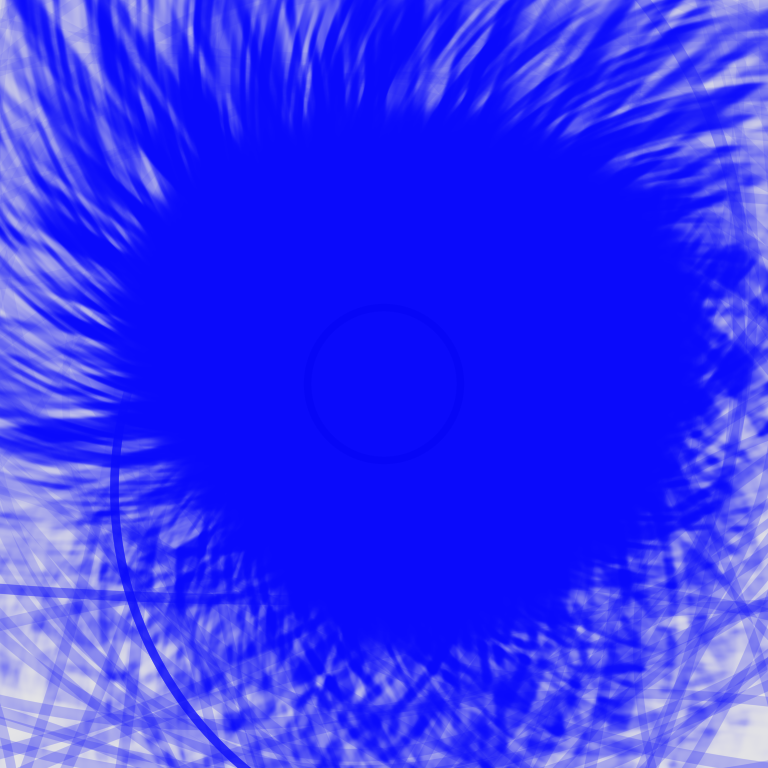
Give the GLSL for this background, as a WebGL 1 fragment shader.

```glsl
precision highp float;
// A dense blue tangle of translucent strokes around a solid, uneven core on pale grey.
// Optical density is summed from a polar falloff, fine crossing streak noise and hashed
// arcs, then turned into opacity with an exponential; a faint ring marks the centre.

uniform vec2 u_resolution;

const vec3 PAPER = vec3(0.90, 0.90, 0.90);
const vec3 INK = vec3(0.04, 0.04, 0.985);
const vec3 RING_INK = vec3(0.025, 0.025, 0.97);
const vec2 CENTRE = vec2(0.5, 0.5);
const float TAU = 6.28318;
const float EDGE_DENSITY = 4.0;     // density at the rim of the core
const float STREAK_CONTRAST = 6.0;
const float STROKE_DENSITY = 0.24;
const int STROKE_COUNT = 88;
const float RING_RADIUS = 0.0995;
const float RING_HALF_WIDTH = 0.005;
const vec2 ARC_CENTRE = vec2(0.621, 0.362);
const float ARC_RADIUS = 0.472;
const vec2 RIGHT_ARC_CENTRE = vec2(0.36, 0.62);
const float RIGHT_ARC_RADIUS = 0.61;

float hash(vec2 p) {
  vec3 q = fract(vec3(p.xyx) * 0.1031);
  q += dot(q, q.yzx + 33.33);
  return fract((q.x + q.y) * q.z);
}

// Value noise, crisp across x, that repeats along x to close around the circle.
float wrappedNoise(vec2 p, float period) {
  vec2 cell = floor(p);
  vec2 f = fract(p);
  f = vec2(smoothstep(0.12, 0.88, f.x), smoothstep(0.0, 1.0, f.y));
  float x0 = mod(cell.x, period);
  float x1 = mod(cell.x + 1.0, period);
  float low = mix(hash(vec2(x0, cell.y)), hash(vec2(x1, cell.y)), f.x);
  float high = mix(hash(vec2(x0, cell.y + 1.0)), hash(vec2(x1, cell.y + 1.0)), f.x);
  return mix(low, high, f.y);
}

// Thin strands running outwards, twisted by swirl; polar holds angle and radius.
float streaks(vec2 polar, float swirl, float count, float frequency) {
  float turn = (polar.x + swirl * (polar.y - 0.4)) / TAU;
  return wrappedNoise(vec2(turn * count, polar.y * frequency + count), count);
}

float band(float distanceToLine, float halfWidth, float blur) {
  return 1.0 - smoothstep(halfWidth - blur, halfWidth + blur, abs(distanceToLine));
}

float circleBand(vec2 p, vec2 centre, float radius, float halfWidth, float blur) {
  return band(length(p - centre) - radius, halfWidth, blur);
}

// Harmonics of the angle shape the core outline.
float coreRadius(float a) {
  return 0.346 + 0.0395 * cos(a) + 0.0274 * sin(a)
    + 0.011 * (cos(2.0 * a) - sin(2.0 * a)) + 0.021 * sin(3.0 * a);
}

// Strands reach far at the top and left, and stop short at the right and lower corners.
float fadeLength(float a) {
  return max(0.05, 0.12 - 0.033 * cos(a) + 0.055 * sin(a)
    - 0.033 * cos(2.0 * a) - 0.016 * sin(2.0 * a));
}

// Wide arcs scattered around the core, bending either way.
float scatteredStrokes(vec2 p, float blur) {
  float total = 0.0;
  for (int i = 0; i < STROKE_COUNT; i++) {
    float id = float(i);
    float angle = TAU * hash(vec2(id, 3.0));
    float nearest = mix(0.24, 0.68, hash(vec2(id, 17.0)));
    float radius = mix(0.4, 2.6, hash(vec2(id, 29.0)));
    float bend = hash(vec2(id, 41.0)) < 0.5 ? -1.0 : 1.0;
    float halfWidth = mix(0.0045, 0.0085, hash(vec2(id, 53.0)));
    vec2 centre = CENTRE + vec2(cos(angle), sin(angle)) * (nearest + bend * radius);
    total += circleBand(p, centre, radius, halfWidth, blur);
  }
  return total * STROKE_DENSITY;
}

void main() {
  float side = min(u_resolution.x, u_resolution.y);
  vec2 p = (gl_FragCoord.xy - 0.5 * u_resolution) / side + CENTRE;
  float blur = 0.7 / side;
  vec2 offset = p - CENTRE;
  float radius = length(offset);
  float angle = atan(offset.y, offset.x + 0.00001);
  vec2 polar = vec2(angle, radius);

  // Radial strands above, crossing strands to the right and below.
  vec2 direction = offset / max(radius, 0.001);
  float crossing = smoothstep(0.3, -0.35, dot(direction, vec2(-0.45, 0.9)));
  float radial = 0.35 * streaks(polar, 0.7, 130.0, 7.0)
    + 0.35 * streaks(polar, 0.2, 260.0, 10.0)
    + 0.30 * streaks(polar, 1.1, 390.0, 13.0);
  float crossed = 0.28 * streaks(polar, 2.6, 150.0, 15.0)
    + 0.28 * streaks(polar, -2.8, 170.0, 16.0)
    + 0.24 * streaks(polar, 0.5, 240.0, 18.0)
    + 0.20 * streaks(polar, -1.2, 360.0, 20.0);
  float strand = mix(radial, crossed, crossing);

  // Solid core and its fraying rim.
  float rim = radius - coreRadius(angle);
  float density = EDGE_DENSITY * exp(-max(rim, -0.1) / fadeLength(angle));
  density *= exp(STREAK_CONTRAST * (strand - 0.5));
  density += 8.0 * smoothstep(0.03, -0.06, rim);
  density += scatteredStrokes(p, blur) * mix(0.35, 1.0, crossing);

  // Bold arc at lower left, level strand beside it, and soft arc at upper right.
  float arcFade = smoothstep(0.52, 0.43, p.y) * smoothstep(0.5, 0.4, p.x);
  density += 1.5 * arcFade * circleBand(p, ARC_CENTRE, ARC_RADIUS, 0.0055, blur);
  float level = p.y - 0.219 - 0.1 * (p.x - 0.38) * (p.x - 0.38);
  density += 0.6 * band(level, 0.0065, blur) * smoothstep(0.42, 0.36, p.x);
  density += 0.35 * smoothstep(0.6, 0.75, p.y) * smoothstep(0.7, 0.8, p.x)
    * circleBand(p, RIGHT_ARC_CENTRE, RIGHT_ARC_RADIUS, 0.008, blur);

  vec3 colour = mix(PAPER, INK, 1.0 - exp(-density));
  float ring = circleBand(p, CENTRE, RING_RADIUS, RING_HALF_WIDTH, blur);
  gl_FragColor = vec4(mix(colour, RING_INK, ring), 1.0);
}
```
